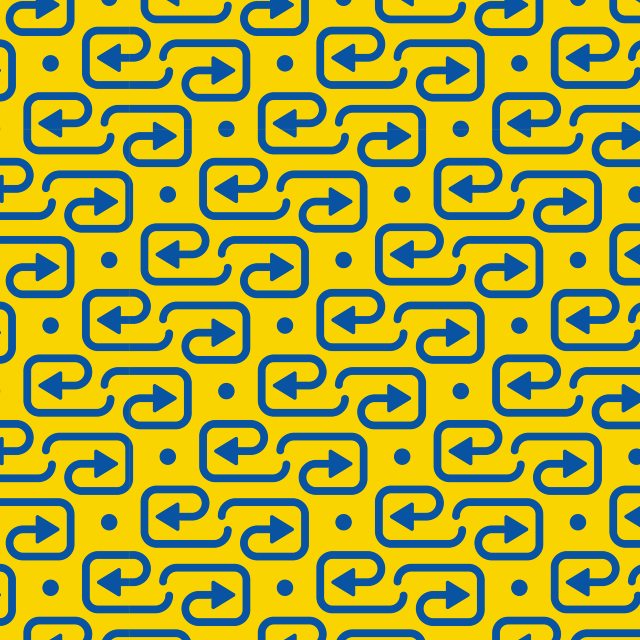
Reproduce this pattern procedurally as a WebGL 2 fragment shader.

```glsl
#version 300 es
precision highp float;
// Blue looping arrows and dots on yellow, set on a staggered lattice.
// One hooked arrow is built from segments and quarter arcs, then turned
// half a revolution to make its partner; each row shifts a quarter period.

uniform vec2 u_resolution;
out vec4 fragColor;

const vec3 YELLOW = vec3(0.98, 0.83, 0.0);
const vec3 BLUE = vec3(0.035, 0.33, 0.635);

// Lengths are in design units; the canvas is CANVAS units wide
const float CANVAS = 1152.0;
const float PERIOD = 421.9;
const float ROW_STEP = 118.0;
const float ROW_SHIFT = 105.475;
const vec2 ORIGIN = vec2(615.5, 446.6);
const vec2 DOT_OFFSET = vec2(-208.0, 1.4);
const float DOT_RADIUS = 14.8;
const float HALF_STROKE = 7.0;
const float SEAM = 0.2018;

float segment(vec2 p, vec2 a, vec2 b) {
    vec2 ab = b - a;
    float t = clamp(dot(p - a, ab) / dot(ab, ab), 0.0, 1.0);
    return length(p - a - ab * t);
}

// Quarter circle in the quadrant given by the signs of side
float quarterArc(vec2 p, vec2 center, float radius, vec2 side) {
    vec2 d = (p - center) * side;
    if (min(d.x, d.y) >= 0.0) return abs(length(d) - radius);
    return min(length(d - vec2(radius, 0.0)), length(d - vec2(0.0, radius)));
}

// Rounded triangle pointing left, with its tip at the origin
float arrowHead(vec2 p, vec2 size, float rounding) {
    p.y = abs(p.y);
    float d = min(segment(p, vec2(0.0), size),
                  segment(p, size, vec2(size.x, 0.0)));
    bool inside = p.x < size.x && p.y * size.x < p.x * size.y;
    return (inside ? -d : d) - rounding;
}

// Left-pointing arrow whose shaft hooks back around it
float hookedArrow(vec2 p) {
    const float left = -144.5, top = 60.4, bottom = -37.6, corner = 22.0;
    const float hookRadius = 24.5, tailRadius = 25.0;
    const vec2 hook = vec2(-59.0, top - hookRadius);
    const vec2 tail = vec2(-19.5, bottom + tailRadius);
    float shaftY = top - 2.0 * hookRadius;
    float inner = left + corner;

    // Shaft and hook
    float d = segment(p, vec2(-88.0, shaftY), vec2(hook.x, shaftY));
    d = min(d, quarterArc(p, hook, hookRadius, vec2(1.0, -1.0)));
    d = min(d, quarterArc(p, hook, hookRadius, vec2(1.0, 1.0)));

    // Frame
    d = min(d, segment(p, vec2(hook.x, top), vec2(inner, top)));
    d = min(d, quarterArc(p, vec2(inner, top - corner), corner, vec2(-1.0, 1.0)));
    d = min(d, segment(p, vec2(left, top - corner), vec2(left, bottom + corner)));
    d = min(d, quarterArc(p, vec2(inner, bottom + corner), corner, vec2(-1.0)));
    d = min(d, segment(p, vec2(inner, bottom), vec2(tail.x, bottom)));

    // Upturned tail
    d = min(d, quarterArc(p, tail, tailRadius, vec2(1.0, -1.0)));

    float head = arrowHead(p - vec2(-121.0, shaftY), vec2(36.0, 22.0), 3.5);
    return min(d - HALF_STROKE, head);
}

// Centers a point within its horizontal repeat
vec2 wrapX(vec2 p, float period) {
    return vec2((fract(p.x / period + 0.5) - 0.5) * period, p.y);
}

float patternDistance(vec2 p) {
    float nearestRow = floor(p.y / ROW_STEP + 0.5);
    float d = CANVAS;
    // Neighboring rows overlap vertically
    for (int i = -1; i <= 1; i++) {
        float row = nearestRow + float(i);
        vec2 local = p - row * vec2(ROW_SHIFT, ROW_STEP);
        vec2 q = wrapX(local, PERIOD);
        vec2 dotPoint = wrapX(local - DOT_OFFSET, PERIOD);
        d = min(d, min(hookedArrow(q), hookedArrow(-q)));
        d = min(d, length(dotPoint) - DOT_RADIUS);
    }
    return d;
}

// Soft hairline around zero
float hairline(float x, float width) {
    return 1.0 - smoothstep(0.0, width, abs(x));
}

void main() {
    vec2 uv = gl_FragCoord.xy / u_resolution;
    float pixel = CANVAS / min(u_resolution.x, u_resolution.y);
    float d = patternDistance(uv * CANVAS - ORIGIN);
    float ink = 1.0 - smoothstep(-0.6 * pixel, 0.6 * pixel, d);

    // Faint seams where the ink thins slightly
    float seam = max(hairline(uv.x - SEAM, 0.0013),
                     hairline(uv.y - (1.0 - SEAM), 0.0013));
    ink *= 1.0 - 0.14 * seam;

    fragColor = vec4(mix(YELLOW, BLUE, ink), 1.0);
}
```
